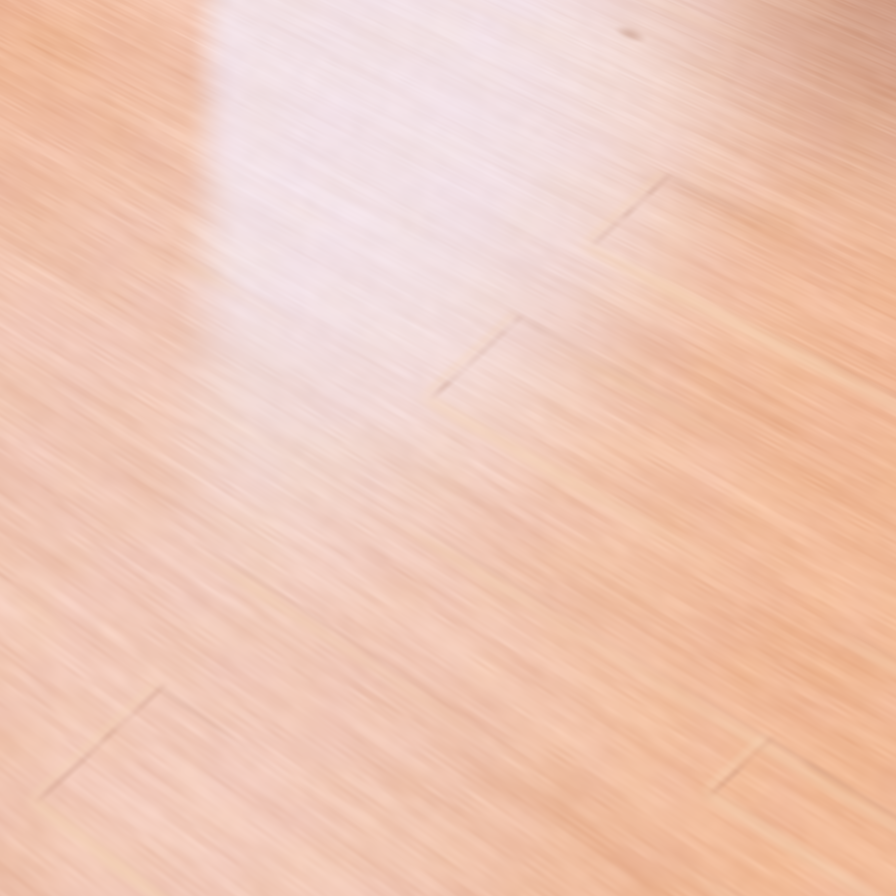
This texture is drawn by a WebGL 2 fragment shader. Its source:

```glsl
#version 300 es
precision highp float;
// Pale wooden floor seen in perspective, with a soft window glare across it.
// Boards converge on a far vanishing point; stretched noise gives the grain,
// and a few staggered butt joints break up the rows.
uniform vec2 u_resolution;
out vec4 outColor;

const vec2 VANISHING = vec2(-3.58, -1.88); // y runs downwards
const float ROW_STEP = 0.1106;

const vec3 PEACH = vec3(0.940, 0.757, 0.658);
const vec3 HONEY = vec3(0.945, 0.722, 0.583);
const vec3 PINK = vec3(0.940, 0.778, 0.712);
const vec3 TAN = vec3(0.79, 0.60, 0.53);
const vec3 GLARE = vec3(0.950, 0.885, 0.905);
const vec3 HAZE = vec3(0.940, 0.835, 0.790);
const vec3 SEAM = vec3(0.72, 0.52, 0.44);
const vec3 CREAM = vec3(0.96, 0.83, 0.71);

float hash(vec2 p) {
  return fract(sin(dot(p, vec2(127.1, 311.7))) * 43758.5453);
}

float noise(vec2 p) {
  vec2 i = floor(p), f = fract(p);
  f = f * f * (3.0 - 2.0 * f);
  return mix(mix(hash(i), hash(i + vec2(1, 0)), f.x),
             mix(hash(i + vec2(0, 1)), hash(i + vec2(1, 1)), f.x), f.y);
}

// Soft line profile: 1 on the line, 0 beyond the given width
float stroke(float distanceToLine, float width) {
  return 1.0 - smoothstep(0.0, width, abs(distanceToLine));
}

// x: position along the boards, y: board row counted downwards
vec2 floorCoords(vec2 p) {
  vec2 d = p - VANISHING;
  return vec2(p.x + 1.09 * p.y, (2.083 - d.x / d.y) / ROW_STEP);
}

// Rows crossed per unit of canvas
float rowDensity(vec2 p) {
  vec2 d = p - VANISHING;
  return length(vec2(1.0 / d.y, d.x / (d.y * d.y))) / ROW_STEP;
}

// Large-scale wood tone over the canvas
vec3 woodTone(vec2 p) {
  vec3 tone = mix(PINK, PEACH, smoothstep(0.25, 0.8, abs(p.x - 0.25) + 0.3 * p.y));
  tone = mix(tone, HONEY, 0.85 * smoothstep(0.65, 1.15, p.x + 0.25 * p.y));
  tone = mix(tone, HONEY, 0.75 * (1.0 - smoothstep(0.0, 0.45, length(p))));
  return mix(tone, TAN, 0.75 * (1.0 - smoothstep(0.0, 0.38, length(p - vec2(1.02, -0.02)))));
}

// Straight streaks at four widths plus a board offset, centred on zero
float grain(vec2 f) {
  float y = f.y + 0.04 * noise(f * vec2(2.0, 0.8));
  float hair = noise(vec2(f.x * 20.0, y * 40.0)) - 0.5;
  float fine = noise(vec2(f.x * 8.0 + 5.0, y * 19.0)) - 0.5;
  float medium = noise(vec2(f.x * 3.5 + 9.0, y * 8.0)) - 0.5;
  float broad = noise(vec2(f.x * 1.8 + 4.0, y * 2.5)) - 0.5;
  float board = hash(vec2(floor(f.y), 3.0)) - 0.5;
  return 0.034 * hair + 0.036 * fine + 0.034 * medium + 0.042 * broad + 0.008 * board;
}

// Light patch: crisp left side, slanted soft right side, fading downwards
float lightMask(vec2 p, float fadeStart, float fadeEnd) {
  float blur = 0.028 + 0.2 * p.y * p.y;
  float left = smoothstep(0.235 - blur, 0.235 + blur, p.x);
  float right = 1.0 - smoothstep(0.50, 0.94, p.x + 0.85 * p.y * p.y);
  return left * right * (1.0 - smoothstep(fadeStart, fadeEnd, p.y));
}

// x: dark line, y: pale edge of one butt joint and the seams leaving it
vec2 joint(vec2 f, float density, float row, float along, float height) {
  float across = (f.x - along) / 1.48;
  float inside = smoothstep(-0.08, 0.06, f.y - row)
               * (1.0 - smoothstep(-0.06, 0.08, f.y - row - height));
  float start = smoothstep(-0.02, 0.01, across);
  float darkRun = start * (1.0 - smoothstep(0.01, 0.22, across));
  float paleRun = start * (1.0 - smoothstep(0.12, 0.42, across));
  float broken = 0.2 + 1.1 * noise(vec2(f.x * 26.0, f.y * 9.0 + row));
  float top = (f.y - row) / density;
  float bottom = (f.y - row - height) / density;
  float dark = broken * (0.8 * inside * stroke(across, 0.0065)
             + 0.5 * darkRun * (stroke(top, 0.007) + 0.2 * stroke(bottom, 0.006)));
  float pale = 0.6 * inside * stroke(across + 0.008, 0.009)
             + 0.85 * paleRun * stroke(bottom - 0.008, 0.014);
  return min(vec2(dark, pale), 1.0);
}

void main() {
  vec2 p = gl_FragCoord.xy / u_resolution;
  p.y = 1.0 - p.y;
  vec2 f = floorCoords(p);
  float density = rowDensity(p);
  float glare = lightMask(p, 0.24, 0.70);

  // Wood under a wide warm haze and the cooler light
  vec3 color = mix(woodTone(p), HAZE, 0.6 * lightMask(p, 0.45, 0.85));
  color = mix(color, GLARE, 0.95 * glare);

  // Streaked grain, then a faint mottling of brightness and warmth
  color += grain(f) * vec3(0.65, 1.1, 1.3) * (1.0 - 0.6 * glare);
  color += 0.012 * (noise(p * 75.0) - 0.5);
  color.b += 0.022 * (noise(p * 24.0 + 7.0) - 0.5);

  // Long seams, visible only in scattered stretches
  float row = round(f.y);
  float seam = (f.y - row) / density;
  float wear = smoothstep(0.5, 0.95, noise(vec2(f.x * 5.0, row * 7.0))) * (1.0 - 0.8 * glare);
  color = mix(color, SEAM, 0.12 * wear * stroke(seam, 0.006));
  color = mix(color, CREAM, 0.4 * wear * stroke(seam - 0.010, 0.013));

  // Butt joints on every other row
  for (int i = 0; i < 4; i++) {
    float shifted = float(i == 2);
    float along = 0.96 + 0.0063 * float(i * i) * (1.0 - shifted) + 0.8 * shifted;
    vec2 edge = joint(f, density, float(2 * i), along, 1.0 - 0.5 * shifted);
    color = mix(color, CREAM, 0.55 * edge.y * (1.0 - 0.5 * glare));
    color = mix(color, SEAM, 0.32 * edge.x * (1.0 - 0.4 * glare));
  }

  // Small knot near the far edge
  vec2 knot = (p - vec2(0.704, 0.038)) * mat2(0.94, 0.34, -0.34, 0.94);
  color = mix(color, SEAM, 0.4 * stroke(length(knot / vec2(0.022, 0.009)), 1.0));

  outColor = vec4(clamp(color, 0.0, 1.0), 1.0);
}
```
